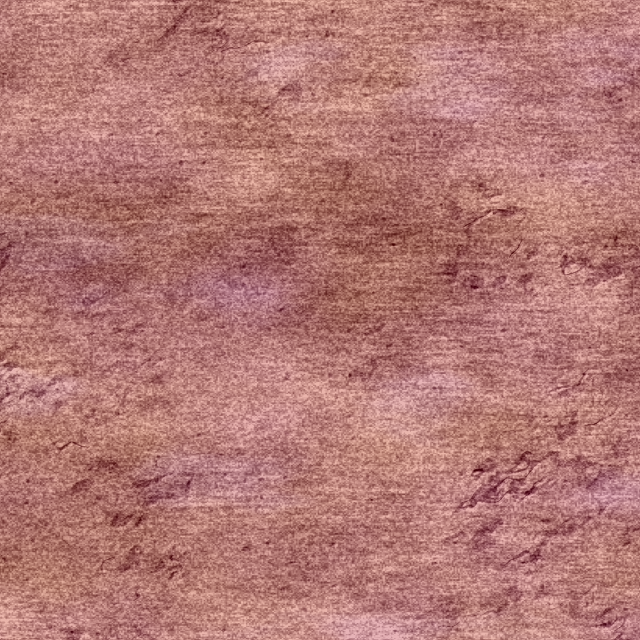
A Shadertoy shader for this texture:

```glsl
#define BASE_TONE 0.688
#define GRAIN 0.25
#define WEAVE 0.18
#define FIBRE 0.17
#define BLOTCH 0.34
#define DAMAGE_DARK 0.17
#define RELIEF 0.17
#define RELIEF_STEP 0.0016
#define PIT_GRID 30.0
#define PIT_CHANCE 0.22
#define STAIN_GRID 6.0
#define STAIN_CHANCE 0.14

float hash(vec2 p) {
    vec3 q = fract(p.xyx * 0.1031);
    q += dot(q, q.yzx + 33.33);
    return fract((q.x + q.y) * q.z);
}

float noise(vec2 p) {
    vec2 i = floor(p), f = fract(p);
    f = f * f * (3.0 - 2.0 * f);
    return mix(mix(hash(i), hash(i + vec2(1, 0)), f.x),
               mix(hash(i + vec2(0, 1)), hash(i + vec2(1, 1)), f.x), f.y);
}

float fbm(vec2 p) {
    float sum = 0.0, amp = 0.5;
    for (int i = 0; i < 5; i++) {
        sum += amp * noise(p);
        p = mat2(1.6, 1.2, -1.2, 1.6) * p + 17.3;
        amp *= 0.5;
    }
    return sum / 0.97;
}

// One jittered soft disc in some of the grid cells
float spots(vec2 p, float grid, float chance, float radius, float softness) {
    vec2 cell = floor(p * grid);
    vec2 centre = 0.3 + 0.4 * vec2(hash(cell + 3.7), hash(cell + 9.1));
    vec2 offset = (fract(p * grid) - centre) / grid;
    offset.x *= 0.8;
    float size = radius * mix(0.6, 1.2, hash(cell + 21.5));
    float present = step(hash(cell + 57.0), chance);
    return present * (1.0 - smoothstep(size * (1.0 - softness), size, length(offset)));
}

// Depth of cracks, chips and pits; 0 is intact surface
float damage(vec2 p) {
    vec2 warp = vec2(noise(p * 45.0), noise(p * 45.0 + 31.0)) - 0.5;
    vec2 q = p + 0.012 * warp;
    float worn = smoothstep(0.5, 0.7, fbm(p * vec2(5.0, 6.5) + 4.0));

    // Broken cracks that lean up to the right
    vec2 slanted = vec2(q.x + 0.6 * q.y, q.y - 0.55 * q.x);
    float contour = abs(fbm(slanted * vec2(7.0, 15.0) + 40.0) - 0.5);
    float crack = 1.0 - smoothstep(0.004, 0.028, contour);
    crack *= smoothstep(0.48, 0.62, noise(p * 17.0 + 70.0)) * (0.12 + 0.88 * worn);

    // Flaked chips inside worn areas
    float chip = smoothstep(0.54, 0.72, fbm(slanted * vec2(26.0, 48.0) + 11.0)) * worn;

    float pit = spots(q, PIT_GRID, PIT_CHANCE, 0.0042, 0.7);
    return crack + 0.9 * chip + 0.7 * pit;
}

// Long horizontal scratches, stronger in some areas
float fibres(vec2 p) {
    p.y += 0.004 * noise(p * vec2(7.0, 3.0));
    float coarse = noise(p * vec2(13.0, 190.0)) - 0.5;
    float fine = noise(p * vec2(38.0, 370.0) + 50.0) - 0.5;
    float strength = mix(0.35, 1.4, noise(p * vec2(3.0, 9.0) + 8.0));
    return (0.6 * coarse + 0.7 * fine) * strength;
}

void mainImage(out vec4 fragColor, in vec2 fragCoord) {
    vec2 p = fragCoord / iResolution.y;

    // Broad discoloration
    float blotch = fbm(p * vec2(3.5, 5.0) + 2.0) - 0.5;
    float mottle = fbm(p * vec2(16.0, 24.0) + 90.0) - 0.5;
    float pale = smoothstep(0.64, 0.8, fbm(p * vec2(3.0, 8.0) + 63.0));
    float tone = BASE_TONE + BLOTCH * blotch + 0.16 * mottle + 0.06 * pale;

    // Cloth-like grain and scratches
    tone += GRAIN * (noise(p * vec2(410.0, 470.0)) - 0.5);
    tone += WEAVE * (noise(p * vec2(190.0, 290.0) + 25.0) - 0.5);
    tone += FIBRE * fibres(p);

    // Round stains with ragged rims
    vec2 ragged = p + 0.012 * (vec2(noise(p * 60.0), noise(p * 60.0 + 19.0)) - 0.5);
    float stain = spots(ragged, STAIN_GRID, STAIN_CHANCE, 0.02, 0.6);
    tone -= 0.09 * stain;

    // Damage lit from the upper left
    vec2 toLight = RELIEF_STEP * vec2(-1.0, 1.0);
    float litSide = damage(p + toLight), darkSide = damage(p - toLight);
    float depth = 0.5 * (litSide + darkSide);
    tone += RELIEF * (litSide - darkSide) - DAMAGE_DARK * depth;
    tone = clamp(tone, 0.24, 0.92);

    // Rose plaster ramp with ochre and mauve drift
    vec3 color = vec3(0.67, 0.44, 0.42) + (tone - 0.67) * vec3(1.0, 1.07, 1.0);
    float drift = fbm(p * vec2(5.0, 9.0) + 130.0) - 0.5;
    color += drift * vec3(0.02, 0.04, -0.08);
    color += pale * vec3(-0.01, 0.0, 0.04) + depth * vec3(0.0, -0.01, 0.015);
    fragColor = vec4(clamp(color, 0.0, 1.0), 1.0);
}
```
